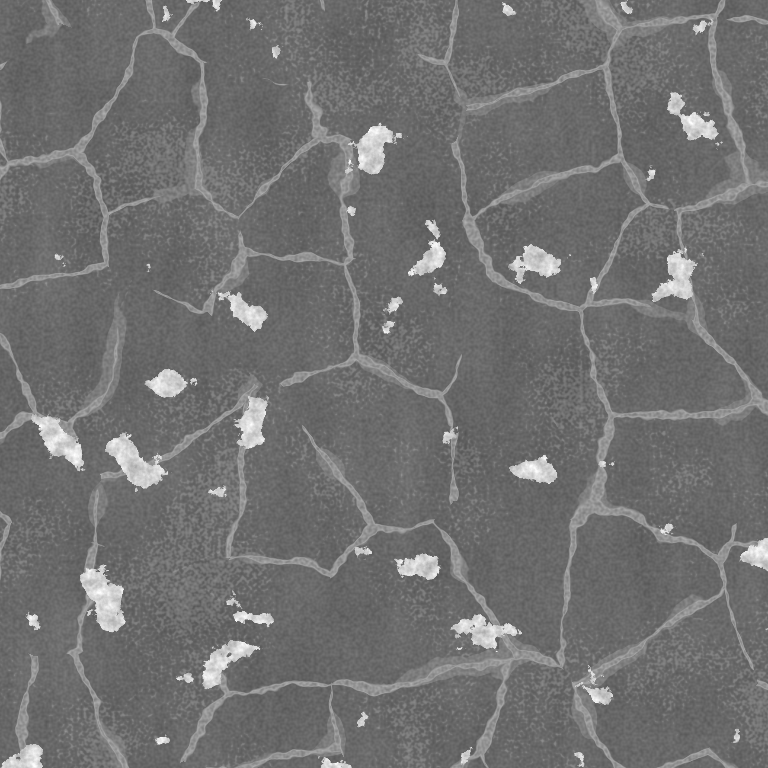
Reproduce this texture procedurally as a Shadertoy shader.

```glsl
// Weathered grey plaster: a mottled, grainy ground crossed by pale cracks and
// scattered with white chipped flakes. Cracks are the borders of warped Voronoi
// cells; flakes are noisy ellipses strewn on jittered grids.

#define CELLS 6.4          // crack cells across the canvas
#define CRACK_WIDTH 0.0040 // typical half width of a crack
#define MISSING 0.10       // share of cell borders without a crack
#define BROKEN 0.32        // borders below this strength end midway
#define GROUND_TONE 0.408
#define CRACK_TONE 0.575
#define FLAKE_TONE 0.83
#define GRAIN 0.075        // contrast of the fine speckle
#define FLAKE_RADIUS 0.023
#define CHIP_RADIUS 0.0065
#define SCRATCHES 14

vec2 hash2(vec2 cell) {
    uvec2 v = uvec2(ivec2(floor(cell)) + 32768);
    v = v * 1664525u + 12345u;
    v.x += v.y * 1664525u;
    v.y += v.x * 1664525u;
    v ^= v >> 16u;
    v.x += v.y * 1664525u;
    v.y += v.x * 1664525u;
    v ^= v >> 16u;
    return vec2(v & 65535u) / 65535.0;
}

float corner(vec2 cell, vec2 offset) {
    float a = 6.2832 * hash2(cell).x;
    return dot(vec2(cos(a), sin(a)), offset);
}

// Gradient noise, about -0.7 to 0.7
float noise(vec2 p) {
    vec2 i = floor(p), f = p - i;
    vec2 u = f * f * f * (f * (f * 6.0 - 15.0) + 10.0);
    vec2 e = vec2(1, 0);
    return mix(mix(corner(i, f), corner(i + e, f - e), u.x),
               mix(corner(i + e.yx, f - e.yx), corner(i + 1.0, f - 1.0), u.x), u.y);
}

float fbm(vec2 p) {
    float sum = 0.0, amp = 0.6;
    for (int i = 0; i < 5; i++) {
        sum += amp * noise(p);
        p = mat2(1.6, 1.2, -1.2, 1.6) * p + 17.3;
        amp *= 0.55;
    }
    return sum;
}

vec2 noise2(vec2 p) { return vec2(noise(p), noise(p + 53.7)); }

mat2 turn(float a) { return mat2(cos(a), sin(a), -sin(a), cos(a)); }

// Signed distance to the crack network, negative inside
float cracks(vec2 p) {
    float width = CRACK_WIDTH * max(0.2, 0.85 + 1.3 * noise(p * 24.0) + 0.8 * noise(p * 75.0));
    float taper = 2.5 * CRACK_WIDTH * smoothstep(-0.08, 0.12, noise(p * 7.0 + 9.0));
    p += 0.045 * noise2(p * 5.0) + 0.011 * noise2(p * 19.0) + 0.003 * noise2(p * 65.0);

    vec2 g = p * CELLS, home = floor(g), nearCell = home, toNear = vec2(9);
    for (int y = -1; y <= 1; y++)
    for (int x = -1; x <= 1; x++) {
        vec2 cell = home + vec2(x, y);
        vec2 toSeed = cell + 0.08 + 0.84 * hash2(cell) - g;
        if (dot(toSeed, toSeed) < dot(toNear, toNear)) { toNear = toSeed; nearCell = cell; }
    }
    float gap = 1.0;
    for (int y = -2; y <= 2; y++)
    for (int x = -2; x <= 2; x++) {
        if (x == 0 && y == 0) continue;
        vec2 cell = nearCell + vec2(x, y);
        vec2 toSeed = cell + 0.08 + 0.84 * hash2(cell) - g;
        float border = dot(0.5 * (toNear + toSeed), normalize(toSeed - toNear)) / CELLS;
        float strength = hash2(cell + nearCell + 311.0).x;
        if (strength < MISSING) continue;
        float w = width * (0.65 + 0.6 * strength) - (strength < BROKEN ? taper : 0.0);
        gap = min(gap, border - w);
    }
    return gap;
}

// Signed distance to ragged flakes, one per occupied grid cell
float flakes(vec2 p, float grid, float chance, float radius) {
    vec2 home = floor(p * grid);
    float ragged = radius * (1.5 * noise(p * 0.8 / radius) + 0.7 * fbm(p * 2.3 / radius));
    float d = 1.0;
    for (int y = -1; y <= 1; y++)
    for (int x = -1; x <= 1; x++) {
        vec2 cell = home + vec2(x, y);
        vec2 dice = hash2(cell + 517.0);
        if (dice.x > chance) continue;
        vec2 q = turn(6.2832 * dice.y) * (p - (cell + hash2(cell + 91.0)) / grid);
        float size = radius * mix(0.55, 1.3, hash2(cell + 733.0).x);
        d = min(d, length(q * vec2(0.75, 1.3)) - size + ragged);
    }
    return d;
}

// Faint straight hairlines
float scratches(vec2 p, float px) {
    float mark = 0.0;
    for (int i = 0; i < SCRATCHES; i++) {
        vec2 dice = hash2(vec2(i, 40));
        vec2 q = turn(3.1416 * dice.x) * (p - hash2(vec2(i, 80)));
        q.x -= clamp(q.x, -0.08 * dice.y, 0.08 * dice.y);
        mark = max(mark, 1.0 - smoothstep(0.0003, 0.0006 + px, length(q)));
    }
    return mark;
}

void mainImage(out vec4 fragColor, in vec2 fragCoord) {
    vec2 p = fragCoord / iResolution.y;
    float px = 1.0 / iResolution.y;
    float grain = noise(p * 240.0) + 0.6 * noise(p * 125.0 + 31.0);

    // Ground: clouds, vertical streaks, speckled worn areas
    float streaks = fbm(p * vec2(22.0, 3.5) + 5.0);
    float worn = smoothstep(0.1, 0.32, fbm(p * 6.0 + 70.0) + 0.35 * grain);
    float tone = GROUND_TONE + 0.05 * fbm(p * 9.0) + 0.045 * streaks;
    tone += GRAIN * grain * (0.8 + 0.5 * worn) + 0.045 * worn;
    tone += 0.05 * scratches(p, px) * smoothstep(-0.2, 0.3, grain);

    // Cracks: dusty crumbled margins, then the fill with a brighter rim
    float gap = cracks(p);
    float margin = gap - 0.011 * smoothstep(0.12, 0.4, noise(p * 11.0 + 40.0));
    tone = mix(tone, 0.51 + 0.08 * grain, 0.85 * (1.0 - smoothstep(-px, px, margin)));
    float fill = CRACK_TONE + 0.12 * grain + 0.07 * smoothstep(-0.003, 0.0, gap);
    tone = mix(tone, fill, 1.0 - smoothstep(-px, px, gap + 0.0012 * grain));

    // Flakes: large patches and small chips with cloudy white faces
    float flake = min(flakes(p, 6.5, 0.42, FLAKE_RADIUS), flakes(p + 3.0, 12.0, 0.18, CHIP_RADIUS));
    float face = FLAKE_TONE + 0.32 * fbm(p * 55.0) + 0.08 * grain;
    tone = mix(tone, face, 1.0 - smoothstep(-px, px, flake));

    fragColor = vec4(vec3(clamp(tone, 0.0, 1.0)), 1.0);
}
```
